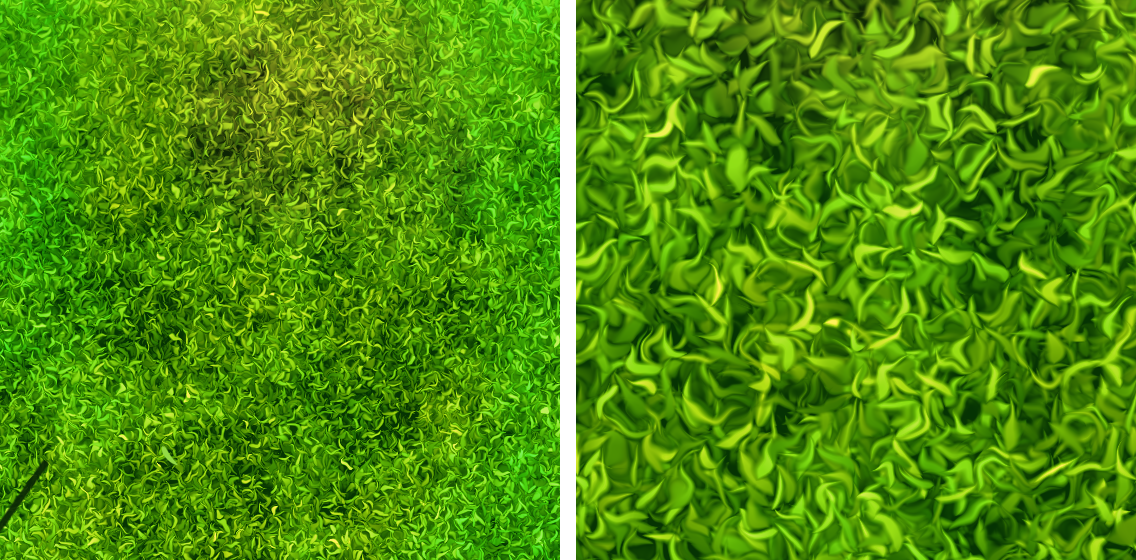
Left, the full canvas; right, a detail of the centre.
This texture is drawn by a three.js fragment shader. Its source:

```glsl
// A lawn seen from above: layers of short curved blades, each scattered on a
// jittered grid, rise from dark thatch to bright tips. Slow noise varies light
// and hue, with a dry patch near the top, a thin twig and one loose pale blade.
#define CELL 0.0180
#define LAYERS 6
#define BLADE_WIDTH 0.135
#define BLADE_BEND 0.40
#define ANGLE_SPREAD 2.7
#define SHADOW 0.36
#define TONE_SPREAD 0.62
#define CONTRAST 1.42
#define BRIGHTNESS 0.60
#define DRY_CENTER vec2(0.57, 0.84)

varying vec2 vUv;

vec4 hash4(vec3 p) {
  vec4 q = fract(p.xyzx * vec4(0.1031, 0.1030, 0.0973, 0.1099));
  q += dot(q, q.wzxy + 33.33);
  return fract((q.xxyz + q.yzzw) * q.zywx);
}

float noise(vec2 p) {
  vec2 i = floor(p), f = fract(p);
  f = f * f * (3.0 - 2.0 * f);
  float a = hash4(vec3(i, 3.0)).x;
  float b = hash4(vec3(i + vec2(1.0, 0.0), 3.0)).x;
  float c = hash4(vec3(i + vec2(0.0, 1.0), 3.0)).x;
  float d = hash4(vec3(i + vec2(1.0, 1.0), 3.0)).x;
  return mix(mix(a, b, f.x), mix(c, d, f.x), f.y);
}

// Signed gap to a bent strip; the second value runs -1..1 from root to tip.
vec2 blade(vec2 p, float angle, float halfLength, float width, float bend) {
  float c = cos(angle), s = sin(angle);
  float along = dot(p, vec2(c, s)) / halfLength;
  float across = dot(p, vec2(-s, c)) - bend * (along * along - 0.4);
  float a2 = min(along * along, 4.0);
  float taper = (1.0 - a2 * a2) * (1.0 - 0.35 * clamp(along, -1.0, 1.0));
  return vec2(abs(across) - width * taper, clamp(along, -1.0, 1.0));
}

float segment(vec2 p, vec2 a, vec2 b) {
  vec2 ab = b - a;
  return length(p - a - ab * clamp(dot(p - a, ab) / dot(ab, ab), 0.0, 1.0));
}

// Maps tone to green, from shade at 0 to lit tips at 1 and pale glints above.
vec3 grassRamp(float t) {
  vec3 col = mix(vec3(0.02, 0.20, 0.01), vec3(0.16, 0.43, 0.005), smoothstep(-0.12, 0.27, t));
  col = mix(col, vec3(0.28, 0.57, 0.01), clamp((t - 0.25) * 4.0, 0.0, 1.0));
  col = mix(col, vec3(0.38, 0.70, 0.02), clamp((t - 0.50) * 4.0, 0.0, 1.0));
  col = mix(col, vec3(0.54, 0.87, 0.08), clamp((t - 0.75) * 4.0, 0.0, 1.0));
  return mix(col, vec3(0.80, 0.95, 0.36), clamp((t - 1.05) * 2.0, 0.0, 1.0));
}

// Draws all blades over the thatch; returns tone and hue shift.
vec2 lawn(vec2 p, float flow, float soft) {
  vec2 state = vec2(0.04 + 0.38 * noise(p * 75.0), 0.0);
  for (int layer = 0; layer < LAYERS; layer++) {
    float height = float(layer) / float(LAYERS - 1);
    vec2 g = p / CELL + vec2(17.37, 9.61) * float(layer + 1);
    vec2 id = floor(g);
    for (int j = -1; j <= 1; j++) {
      for (int i = -1; i <= 1; i++) {
        vec2 cell = id + vec2(float(i), float(j));
        vec4 r = hash4(vec3(cell, float(layer) + 11.0));
        vec4 k = hash4(vec3(cell, float(layer) + 47.0));
        float angle = flow + (r.z - 0.5) * ANGLE_SPREAD;
        float width = BLADE_WIDTH * mix(0.6, 1.35, k.x);
        vec2 b = blade(g - cell - r.xy, angle, mix(0.45, 0.85, r.w), width,
                       (k.y - 0.5) * 2.0 * BLADE_BEND);
        float cover = 1.0 - smoothstep(-soft, soft, b.x);
        float shade = 1.0 - smoothstep(-0.05, 0.20, b.x);
        float tone = mix(0.26, 0.68, height) + (k.z - 0.5) * TONE_SPREAD
                   + 0.14 * b.y + 0.30 * step(0.975, k.w);
        state.x *= 1.0 - SHADOW * shade;
        state = mix(state, vec2(tone, k.w - 0.5), cover * 0.95);
      }
    }
  }
  return state;
}

void main() {
  vec2 uv = vUv;
  vec2 wobble = vec2(noise(uv * 85.0), noise(uv * 85.0 + 31.7)) - 0.5;
  vec2 p = uv + 0.009 * wobble;

  // Blades stand mostly upright and lean over toward the lower right.
  float lean = 0.55 * smoothstep(0.3, 1.0, uv.x) * (1.0 - uv.y);
  float flow = 1.65 - lean + 1.3 * (noise(uv * 7.0) - 0.5);
  vec2 grass = lawn(p, flow, mix(0.09, 0.13, uv.y));

  // Regional light: brighter rim and top, clumps of shade, softer top contrast.
  float rim = smoothstep(0.15, 0.75, length((uv - vec2(0.48, 0.36)) * vec2(1.0, 0.9)));
  float clumps = 0.36 * (noise(uv * 26.0 + 5.0) - 0.5) + 0.24 * (noise(uv * 7.0) - 0.5);
  float contrast = CONTRAST * mix(1.06, 0.80, smoothstep(0.45, 1.0, uv.y));
  float tone = BRIGHTNESS + (grass.x - 0.46) * contrast + clumps + 0.26 * (rim - 0.35);
  vec3 col = grassRamp(tone);

  // Hue: pure green at the sides, olive in the middle, straw in the dry patch.
  float patchNoise = noise(uv * 11.0 + 2.0) - 0.5;
  float dry = 1.0 - smoothstep(0.0, 0.36, length((uv - DRY_CENTER) * vec2(0.8, 1.1)) + 0.16 * patchNoise);
  float side = smoothstep(0.15, 0.55, abs(uv.x - 0.46) + 0.45 * (noise(uv * 4.0 + 8.0) - 0.5));
  col.r *= mix(1.12, 0.72, side) + 0.34 * grass.y + 0.30 * patchNoise;
  vec3 straw = vec3(0.84, 0.86, 0.20) * clamp(0.20 + 0.86 * tone, 0.10, 1.1);
  col = mix(col, straw, dry * (0.68 + 0.4 * grass.y));

  // Loose pale blade and dark twig.
  vec2 loose = blade(uv - vec2(0.302, 0.185), -0.9, 0.022, 0.0045, 0.004);
  col = mix(col, vec3(0.58, 0.86, 0.27), 1.0 - smoothstep(-0.0015, 0.0015, loose.x));
  float twig = segment(uv, vec2(-0.01, 0.045), vec2(0.08, 0.172)) - 0.0055;
  col = mix(col, vec3(0.04, 0.15, 0.02), 0.92 * (1.0 - smoothstep(-0.002, 0.003, twig)));

  gl_FragColor = vec4(clamp(col, 0.0, 1.0), 1.0);
}
```
